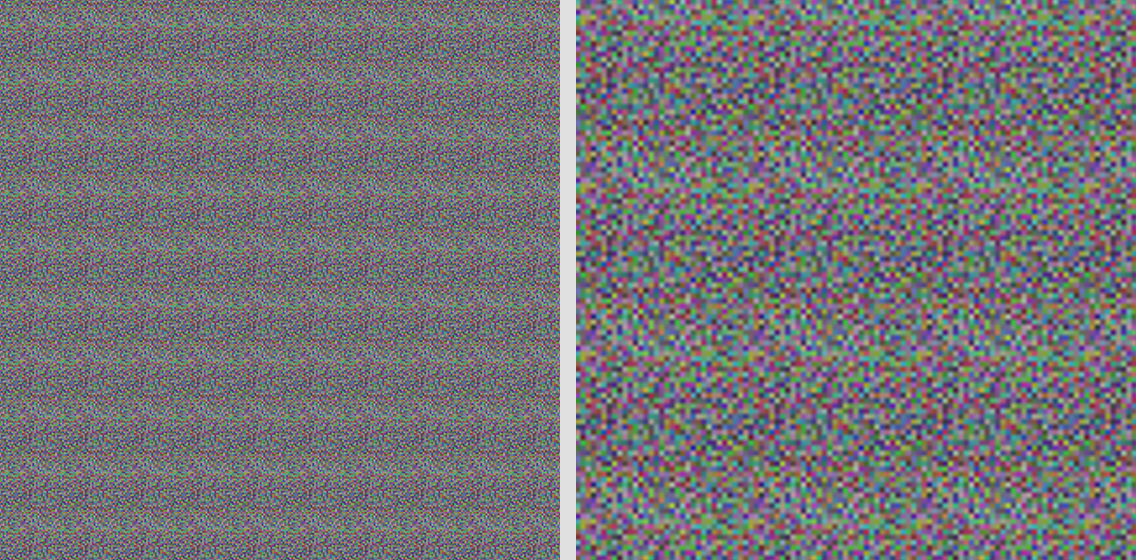
Left, the full canvas; right, a detail of the centre.
Give the GLSL for this pattern, as a Shadertoy shader.

```glsl
const float REPEATS = 10.0;
const float GRAINS_PER_TILE = 32.0;
const vec3 BASE_COLOUR = vec3(0.448, 0.444, 0.453);
const vec3 GRAIN_CONTRAST = vec3(0.64, 0.68, 0.64);

// Three independent random values for one integer cell
vec3 hash3(vec2 cell) {
    uvec2 q = uvec2(cell);
    uvec3 h = uvec3(q.x, q.y, q.x ^ (q.y << 4u)) * 1664525u + 1013904223u;
    h.x += h.y * h.z;
    h.y += h.z * h.x;
    h.z += h.x * h.y;
    h ^= h >> 16u;
    h.x += h.y * h.z;
    h.y += h.z * h.x;
    h.z += h.x * h.y;
    return vec3(h >> 8u) / 16777216.0;
}

// Colour value noise that wraps after a whole number of cells
vec3 wrappedNoise(vec2 p, float period) {
    vec2 cell = floor(p);
    vec2 blend = smoothstep(0.0, 1.0, p - cell);
    vec2 low = mod(cell, period);
    vec2 high = mod(cell + 1.0, period);
    vec3 bottom = mix(hash3(low), hash3(vec2(high.x, low.y)), blend.x);
    vec3 top = mix(hash3(vec2(low.x, high.y)), hash3(high), blend.x);
    return mix(bottom, top, blend.y);
}

// Noise centred on zero, with part of its local average removed
vec3 fineGrain(vec2 p, float period, float flatten) {
    vec3 around = vec3(0.0);
    for (int i = 0; i < 4; i++) {
        float side = i < 2 ? 1.0 : -1.0;
        vec2 axis = i % 2 == 0 ? vec2(1.0, 0.0) : vec2(0.0, 1.0);
        around += 0.25 * (wrappedNoise(p + side * axis, period) - 0.5);
    }
    return wrappedNoise(p, period) - 0.5 - flatten * around;
}

// Takes out a share of the brightness and keeps the hue
vec3 evenBrightness(vec3 colour, float share) {
    return colour - share * dot(colour, vec3(1.0 / 3.0));
}

// Smooth periodic bump, one at the centre and zero half a tile away
float wrappedBump(vec2 tile, vec2 centre, float sharpness) {
    vec2 wave = 0.5 + 0.5 * cos(6.28318 * (tile - centre));
    return pow(wave.x * wave.y, sharpness);
}

// Broad light and dark areas inside each repeat
vec3 tileShade(vec2 tile) {
    float band = cos(6.28318 * (tile.y - 0.58));
    float glow = wrappedBump(tile, vec2(0.87, 0.58), 3.0);
    float blush = wrappedBump(tile, vec2(0.50, 0.33), 3.0);
    return vec3(0.012) * band
         + vec3(0.032, 0.035, 0.023) * glow
         - vec3(0.003, 0.029, 0.019) * blush;
}

void mainImage(out vec4 fragColor, in vec2 fragCoord) {
    vec2 uv = fragCoord / iResolution.xy;
    vec2 tile = fract(uv * REPEATS);

    // Fine coloured grain, identical in every repeat
    vec3 grain = fineGrain(tile * GRAINS_PER_TILE, GRAINS_PER_TILE, 0.5);
    grain = evenBrightness(grain, 0.1);
    vec3 colour = BASE_COLOUR + GRAIN_CONTRAST * grain + tileShade(tile);

    fragColor = vec4(clamp(colour, 0.0, 1.0), 1.0);
}
```
